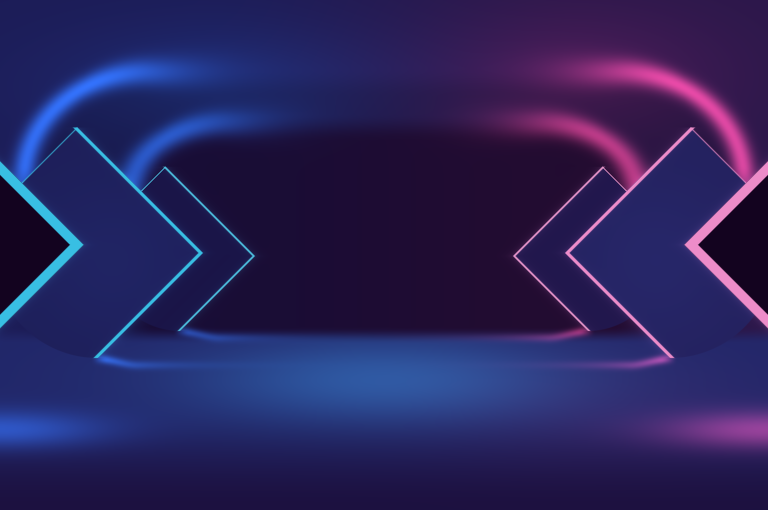
Give the GLSL for this background, as a WebGL 1 fragment shader.

```glsl
precision highp float;
// A dark stage with mirrored neon chevrons, cyan on the left and pink on the right.
// Soft gaussian glows build the wall, arches and floor; each chevron is a clipped
// diamond made from signed distances, layered from the back to the front.

uniform vec2 u_resolution;

float blob(vec2 p, vec2 center, vec2 size) {
  vec2 d = (p - center) / size;
  return exp(-dot(d, d));
}

// Signed distance to an arch: a quarter ellipse that runs on level to the middle.
float arch(vec2 q, vec2 center, vec2 radii) {
  vec2 d = vec2(max(center.x - q.x, 0.0), max(q.y - center.y, 0.0));
  return (length(d / radii) - 1.0) * radii.y;
}

float archGlow(float d, vec2 q, vec2 center, float reach) {
  float along = max(q.x - center.x + 0.13, 0.0) / reach;
  float width = 0.019 + 0.012 * min(along, 1.5);
  return exp(-d * d / (width * width) - along * along)
       * smoothstep(center.y - 0.06, center.y + 0.03, q.y);
}

// Light spilling over the floor from a lower corner towards the middle.
float streak(vec2 q, vec2 corner) {
  float dx = q.x - corner.x;
  float dy = q.y - corner.y + 0.012 * smoothstep(0.0, 0.08, dx);
  return exp(-dy * dy / 0.00007 - max(dx, 0.0) / 0.1) * smoothstep(-0.015, 0.02, dx);
}

// reach holds the vertical extent above and below the tip.
vec3 chevron(vec3 col, vec2 q, vec2 tip, vec2 reach, float width,
             vec3 fill, vec3 neon, float aa) {
  float dy = q.y - tip.y;
  float edge = (q.x - tip.x + abs(dy)) * 0.7071;
  float back = (dy - q.x + tip.x - 2.0 * reach.x) * 0.7071;
  vec2 low = vec2(tip.x - reach.y - q.x, -dy);
  float body = max(edge, back);
  if (low.x > 0.0 && low.y > 0.0) body = max(body, length(low) - reach.y);
  col = mix(col, fill, smoothstep(aa, -aa, body));

  // Thin rear edge, then the bright front stroke.
  float rear = smoothstep(aa, 0.0, abs(back) - 0.0005)
             * smoothstep(aa, -aa, edge) * step(0.0, dy);
  col = mix(col, neon, rear * 0.65);
  float span = smoothstep(-aa, aa, reach.x - dy) * smoothstep(-aa, aa, reach.y + dy);
  float stroke = smoothstep(aa, -aa, abs(edge + width * 0.5) - width * 0.5);
  col += neon * 0.1 * exp(-abs(edge) / 0.006) * span;
  return mix(col, neon, stroke * span);
}

void main() {
  vec2 p = gl_FragCoord.xy / u_resolution.y;
  float aspect = u_resolution.x / u_resolution.y;
  float aa = 0.8 / u_resolution.y;
  float mid = p.x - aspect * 0.5;
  vec2 q = vec2(aspect * 0.5 - abs(mid), p.y);
  vec2 c = vec2(mid, p.y);
  float side = smoothstep(-0.4, 0.4, mid);
  float right = smoothstep(-0.05, 0.05, mid);
  vec3 glow = mix(vec3(0.10, 0.36, 0.70), vec3(0.80, 0.22, 0.40), right);

  // Wall
  vec3 col = mix(vec3(0.11, 0.11, 0.34), vec3(0.17, 0.09, 0.29), side);
  col += vec3(0.01, 0.06, 0.11) * blob(c, vec2(-0.30, 0.83), vec2(0.35, 0.12));
  col += vec3(0.11, 0.02, 0.05) * blob(c, vec2(0.38, 0.85), vec2(0.28, 0.13));

  // Arches around the recessed panel
  vec2 outerCenter = vec2(0.294, 0.647);
  vec2 innerCenter = vec2(0.447, 0.627);
  float outer = arch(q, outerCenter, vec2(0.247, 0.212));
  float inner = arch(q, innerCenter, vec2(0.180, 0.125));
  col *= 1.0 - 0.13 * smoothstep(0.01, -0.05, outer);
  vec3 panel = mix(vec3(0.095, 0.050, 0.21), vec3(0.135, 0.045, 0.19), side);
  col = mix(col, panel, smoothstep(0.025, -0.03, inner));
  col += glow * 0.85 * archGlow(outer, q, outerCenter, 0.19);
  col += glow * 0.70 * archGlow(inner - 0.006, q, innerCenter, 0.18);

  // Floor
  vec3 ground = mix(vec3(0.11, 0.065, 0.25), vec3(0.13, 0.15, 0.41),
                    smoothstep(0.0, 0.21, p.y));
  ground += vec3(0.05, 0.20, 0.23) * blob(c, vec2(0.0, 0.255), vec2(0.38, 0.085));
  ground += vec3(0.05, 0.0, 0.0) * side * blob(c, vec2(0.4, 0.2), vec2(0.4, 0.12));
  col = mix(col, ground, smoothstep(0.36, 0.325, p.y));
  col += glow * 0.55 * blob(q, vec2(0.0, 0.157), vec2(0.20, 0.036));
  col += glow * 0.75 * streak(q, vec2(0.192, 0.296));
  col += glow * 0.70 * streak(q, vec2(0.353, 0.350));

  // Chevrons, back to front
  vec3 neon = mix(vec3(0.22, 0.75, 0.89), vec3(0.93, 0.55, 0.79), right);
  vec3 backFill = mix(vec3(0.10, 0.08, 0.28), vec3(0.13, 0.09, 0.30), right);
  vec3 midFill = mix(vec3(0.115, 0.12, 0.35), vec3(0.14, 0.13, 0.37), right);
  midFill += vec3(0.01, 0.02, 0.04) * blob(q, vec2(0.22, 0.49), vec2(0.16));
  col = chevron(col, q, vec2(0.500, 0.498), vec2(0.175, 0.147), 0.0035,
                backFill, mix(neon, vec3(0.75), 0.15), aa);
  col = chevron(col, q, vec2(0.398, 0.504), vec2(0.246, 0.206), 0.0062,
                midFill, neon, aa);
  col = chevron(col, q, vec2(0.164, 0.520), vec2(0.40, 0.40), 0.019,
                vec3(0.075, 0.012, 0.12), neon, aa);

  gl_FragColor = vec4(col, 1.0);
}
```
